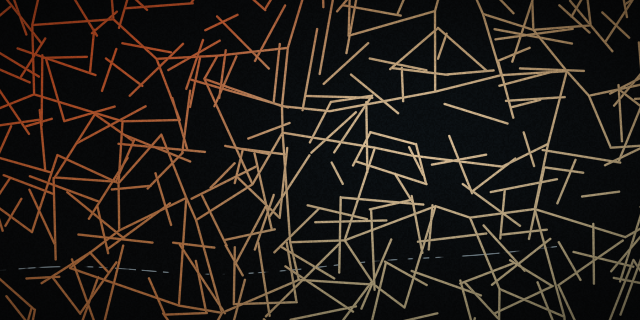
A Shadertoy shader for this pattern:

```glsl
// Fine copper and cream strokes on a near-black wall: a jittered mesh, open
// quadrilaterals and loose strokes are scattered per grid cell, merged as one
// distance field, then tinted by a warm-to-pale light across the canvas.
#define LINE_HALF_WIDTH 0.0037
#define EDGE_SOFTNESS 0.0016
#define MESH_CELL 0.20
#define QUAD_CELL 0.25
#define STROKE_CELL 0.145
#define EDGE_CHANCE 0.68
#define GRAIN 0.16
#define CREASE_STRENGTH 0.42

const vec3 RED_COPPER = vec3(0.64, 0.25, 0.11);
const vec3 COPPER     = vec3(0.59, 0.36, 0.20);
const vec3 GOLD       = vec3(0.55, 0.42, 0.27);
const vec3 OLIVE      = vec3(0.53, 0.49, 0.37);
const vec3 CREAM      = vec3(0.84, 0.73, 0.58);
const vec3 WALL_DARK  = vec3(0.027, 0.030, 0.033);
const vec3 WALL_LIT   = vec3(0.040, 0.058, 0.070);

// Integer hash: three random values in 0..1 for a cell and a seed.
vec3 hash3(vec2 cell, int seed) {
    uvec3 v = uvec3(ivec3(ivec2(floor(cell + 0.5)), seed) + 4096);
    v = v * 1664525u + 1013904223u;
    v.x += v.y * v.z; v.y += v.z * v.x; v.z += v.x * v.y;
    v ^= v >> 16u;
    v.x += v.y * v.z; v.y += v.z * v.x; v.z += v.x * v.y;
    return vec3(v >> 8u) / 16777216.0;
}

float valueNoise(vec2 p, int seed) {
    vec2 i = floor(p), f = fract(p);
    f = f * f * (3.0 - 2.0 * f);
    float low  = mix(hash3(i, seed).x, hash3(i + vec2(1, 0), seed).x, f.x);
    float high = mix(hash3(i + vec2(0, 1), seed).x, hash3(i + vec2(1, 1), seed).x, f.x);
    return mix(low, high, f.y);
}

float segmentDistance(vec2 p, vec2 a, vec2 b) {
    vec2 pa = p - a, ba = b - a;
    return length(pa - ba * clamp(dot(pa, ba) / dot(ba, ba), 0.0, 1.0));
}

vec2 direction(float angle) { return vec2(cos(angle), sin(angle)); }

vec2 meshPoint(vec2 cell) { return cell + 0.05 + 0.9 * hash3(cell, 1).xy; }

// Irregular net: neighbouring jittered points, some edges left out.
float meshDistance(vec2 p) {
    float d = 1e3;
    for (int k = 0; k < 9; k++) {
        vec2 cell = floor(p) + vec2(k % 3 - 1, k / 3 - 1);
        vec2 a = meshPoint(cell);
        vec3 h = hash3(cell, 2);
        if (h.x < EDGE_CHANCE) d = min(d, segmentDistance(p, a, meshPoint(cell + vec2(1, 0))));
        if (h.y < EDGE_CHANCE) d = min(d, segmentDistance(p, a, meshPoint(cell + vec2(0, 1))));
    }
    return d;
}

vec2 quadCorner(vec2 cell, float turn, int k) {
    vec3 h = hash3(cell, 10 + k % 4);
    return direction(turn + 1.5708 * (float(k) + 0.6 * h.x)) * mix(0.28, 0.72, h.y);
}

// Open quadrilaterals whose sides may overshoot their corners.
float quadDistance(vec2 p) {
    float d = 1e3;
    for (int k = 0; k < 9; k++) {
        vec2 cell = floor(p) + vec2(k % 3 - 1, k / 3 - 1);
        vec3 h = hash3(cell, 3);
        vec2 q = p - cell - 0.15 - 0.7 * h.xy;
        for (int side = 0; side < 4; side++) {
            vec2 a = quadCorner(cell, h.z * 6.2832, side);
            vec2 b = quadCorner(cell, h.z * 6.2832, side + 1);
            vec3 s = hash3(cell, 20 + side);
            if (s.x < 0.8) d = min(d, segmentDistance(q, a, mix(a, b, 1.0 + 0.3 * s.y * s.y)));
        }
    }
    return d;
}

// Loose strokes that lean the same way within a region.
float strokeDistance(vec2 p) {
    float d = 1e3;
    for (int k = 0; k < 9; k++) {
        vec2 cell = floor(p) + vec2(k % 3 - 1, k / 3 - 1);
        vec3 h = hash3(cell, 4);
        vec3 g = hash3(cell, 5);
        float angle = 6.0 * valueNoise(cell * 0.3, 6) + 2.4 * (h.z - 0.5);
        vec2 reach = direction(angle) * mix(0.25, 0.9, g.x);
        vec2 mid = cell + h.xy;
        if (g.y < 0.85) d = min(d, segmentDistance(p, mid - reach, mid + reach));
    }
    return d;
}

void mainImage(out vec4 fragColor, in vec2 fragCoord) {
    vec2 p = fragCoord / iResolution.y;
    vec2 uv = fragCoord / iResolution.xy;
    float soft = max(EDGE_SOFTNESS, 0.7 / iResolution.y);

    // Strokes
    float d = meshDistance(p / MESH_CELL) * MESH_CELL;
    d = min(d, quadDistance(p / QUAD_CELL + 7.3) * QUAD_CELL);
    d = min(d, strokeDistance(p / STROKE_CELL + 31.6) * STROKE_CELL);
    float ink = 1.0 - smoothstep(LINE_HALF_WIDTH - soft, LINE_HALF_WIDTH + soft, d);

    // Light and tint
    vec2 fromGlow = (uv - vec2(0.65, 0.56)) * vec2(3.4, 2.7);
    float glow = exp(-dot(fromGlow, fromGlow));
    float grain = valueNoise(p * 260.0, 7) - 0.5;
    vec3 warm = mix(COPPER, RED_COPPER, smoothstep(0.45, 1.15, uv.y + 0.35 - 0.6 * uv.x));
    vec3 pale = mix(OLIVE, GOLD, smoothstep(0.3, 0.95, uv.y));
    vec3 lineColor = mix(warm, pale, smoothstep(0.3, 0.58, uv.x - 0.12 * (uv.y - 0.5)));
    lineColor = mix(lineColor, CREAM, 0.95 * glow) * (1.0 + GRAIN * grain);
    vec3 wall = mix(WALL_DARK, WALL_LIT, glow) * (1.0 + 0.5 * grain);

    // Faint broken crease near the bottom
    float creaseY = 0.155 + 0.012 * sin(uv.x * 14.0) + 0.08 * smoothstep(0.45, 0.9, uv.x);
    float crease = 1.0 - smoothstep(0.0005, 0.0005 + 1.4 * soft, abs(uv.y - creaseY));
    crease *= smoothstep(0.4, 0.7, valueNoise(vec2(p.x * 60.0, 3.0), 8)) * step(uv.x, 0.87);
    wall += CREASE_STRENGTH * crease * vec3(0.85, 0.95, 1.0);

    float vignette = 1.0 - 0.3 * smoothstep(0.4, 0.75, length(uv - 0.5));
    fragColor = vec4(mix(wall, lineColor, ink) * vignette, 1.0);
}
```
